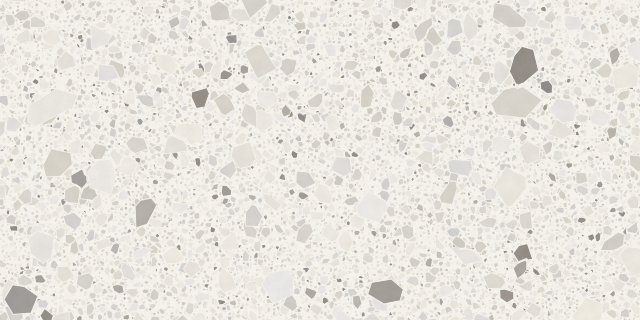
This texture is drawn by a Shadertoy shader. Its source:

```glsl
// Pale terrazzo: angular stone chips of many sizes set in a creamy white binder.

#define LAYERS 5             // chip sizes, drawn from fine to coarse
#define COARSE_CELLS 7.0     // cells per canvas height in the coarsest layer
#define SIZE_STEP 1.8        // size ratio between layers
#define RIM 0.0035           // clean binder around each chip
#define EDGE 0.0036          // softness of chip edges
#define MOTTLE 0.022         // strength of the fine grain
#define BINDER vec3(0.957, 0.947, 0.921)
#define PALE_STONE vec3(0.922, 0.907, 0.884)
#define MID_STONE vec3(0.825, 0.810, 0.785)
#define DARK_STONE vec3(0.570, 0.550, 0.530)

const float TAU = 6.2831853;

// Three random values in 0..1 from an integer lattice point
vec3 hash3(vec3 p) {
    uvec3 v = uvec3(ivec3(p)) * 1664525u + 1013904223u;
    v.x += v.y * v.z; v.y += v.z * v.x; v.z += v.x * v.y;
    v ^= v >> 16u;
    v.x += v.y * v.z; v.y += v.z * v.x; v.z += v.x * v.y;
    return vec3(v >> 8u) / 16777216.0;
}

vec2 direction(float angle) {
    return vec2(cos(angle), sin(angle));
}

float cornerSlope(vec2 cell, vec2 corner, vec2 f) {
    return dot(direction(TAU * hash3(vec3(cell + corner, 91.0)).x), f - corner);
}

float gradientNoise(vec2 p) {
    vec2 cell = floor(p), f = fract(p);
    vec2 u = f * f * f * (f * (f * 6.0 - 15.0) + 10.0);
    float low = mix(cornerSlope(cell, vec2(0, 0), f), cornerSlope(cell, vec2(1, 0), f), u.x);
    float high = mix(cornerSlope(cell, vec2(0, 1), f), cornerSlope(cell, vec2(1, 1), f), u.x);
    return mix(low, high, u.y);
}

// Signed distance to an irregular, stretched convex polygon
float chipDistance(vec2 p, vec3 shape, float seed) {
    vec2 axis = direction(TAU * shape.x);
    float stretch = mix(1.0, 1.5, shape.y * shape.y);
    float radius = mix(0.17, 0.36, shape.z);
    p = vec2(dot(p, axis) / stretch, dot(p, vec2(-axis.y, axis.x)) * sqrt(stretch));
    float d = -1.0;
    for (int i = 0; i < 6; i++) {
        vec3 side = hash3(vec3(shape.xy * 4096.0, seed + float(i)));
        float angle = (float(i) + 0.8 * side.x) * TAU / 6.0;
        d = max(d, dot(p, direction(angle)) - radius * mix(0.68, 1.2, side.y));
    }
    return d;
}

// Stone colour: mostly pale, some mid grey, few dark, slightly warm or cool
vec3 stoneColor(vec3 pick) {
    vec3 color = mix(PALE_STONE, MID_STONE, smoothstep(0.1, 0.95, pick.x));
    color = mix(color, DARK_STONE, smoothstep(0.90, 1.0, pick.x));
    return color + (pick.y - 0.5) * vec3(0.018, 0.004, -0.030);
}

// Distance to the nearest chip of one layer, with its random colour pick
float nearestChip(vec2 p, float layer, float density, out vec3 pick) {
    vec2 home = floor(p);
    float nearest = 9.0, second = 9.0;
    pick = vec3(0.0);
    for (int y = -1; y <= 1; y++)
    for (int x = -1; x <= 1; x++) {
        vec2 cell = home + vec2(x, y);
        vec3 place = hash3(vec3(cell, layer * 7.0 + 1.0));
        if (place.z > density) continue;
        vec3 shape = hash3(vec3(cell, layer * 7.0 + 2.0));
        float d = chipDistance(p - cell - mix(vec2(0.1), vec2(0.9), place.xy), shape, layer * 10.0);
        if (d < nearest) {
            second = nearest;
            nearest = d;
            pick = hash3(vec3(cell, layer * 7.0 + 3.0));
        } else {
            second = min(second, d);
        }
    }
    // Keep a seam of binder where two chips meet
    return max(nearest, 0.5 * (nearest - second) + 0.04);
}

void mainImage(out vec4 fragColor, in vec2 fragCoord) {
    vec2 uv = fragCoord / iResolution.y;
    float soft = 0.5 * max(EDGE, 1.0 / iResolution.y);
    float grain = gradientNoise(uv * 110.0) + 0.6 * gradientNoise(uv * 53.0 + 17.0);
    vec3 color = BINDER + 0.6 * MOTTLE * grain;

    // Finer chips first, so that coarse ones cover them
    for (int i = LAYERS - 1; i >= 0; i--) {
        float layer = float(i);
        float cells = COARSE_CELLS * pow(SIZE_STEP, layer);
        float density = mix(0.27, 0.85, layer / float(LAYERS - 1));
        vec3 pick;
        float d = nearestChip(uv * cells + layer * 13.7, layer, density, pick) / cells;
        vec3 stone = stoneColor(pick) + MOTTLE * (0.5 * grain + gradientNoise(uv * 24.0 + pick.xy * 40.0));
        color = mix(color, BINDER, 0.8 * (1.0 - smoothstep(-soft, soft, d - RIM)));
        color = mix(color, stone, 1.0 - smoothstep(-soft, soft, d));
    }
    fragColor = vec4(clamp(color, 0.0, 1.0), 1.0);
}
```
